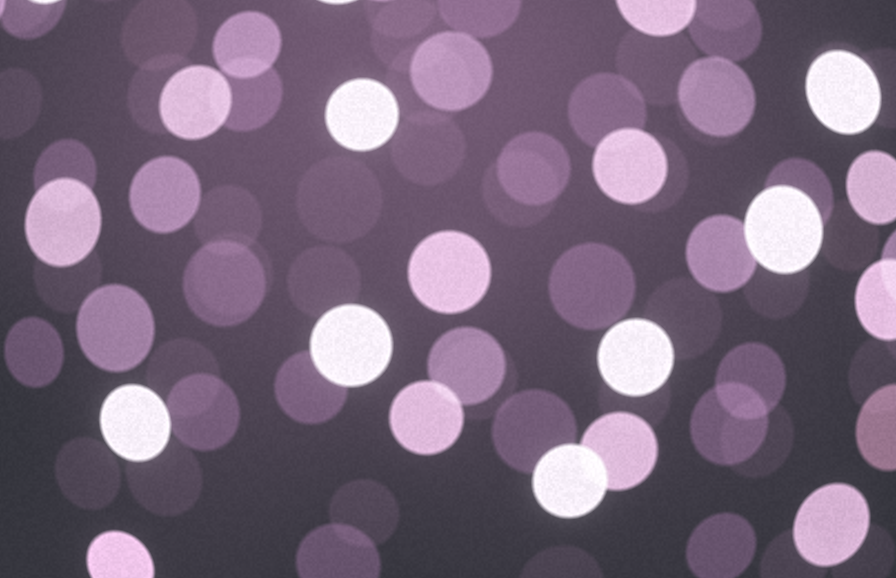
This background is drawn by a Shadertoy shader. Its source:

```glsl
const int WHITE_END = 9;      // running ends of the brightness classes
const int PINK_END  = 20;
const int MID_END   = 31;
const int FAINT_END = 51;
const int DISC_COUNT = 88;

const vec3 WHITE_LIGHT = vec3(0.96, 0.92, 0.97);
const vec3 PINK_LIGHT  = vec3(0.87, 0.67, 0.84);
const vec3 MID_LIGHT   = vec3(0.48, 0.33, 0.48);
const vec3 FAINT_LIGHT = vec3(0.22, 0.13, 0.22);
const vec3 GHOST_LIGHT = vec3(0.09, 0.055, 0.085);
const vec3 PEACH_FILTER = vec3(1.0, 0.92, 0.84);

const vec3 DARK_BACK = vec3(0.185, 0.195, 0.220);
const vec3 GLOW_BACK = vec3(0.460, 0.360, 0.465);
const vec2 GLOW_CENTRE = vec2(0.46, 0.86);   // fraction of the canvas
const vec2 GLOW_FALLOFF = vec2(1.45, 1.55);

const float DISC_RADIUS = 0.069;   // in canvas heights
const float RADIUS_SPREAD = 0.008;
const float EDGE_SOFTNESS = 0.0055;
const float LENS_SQUASH = 0.18;
const float JITTER = 0.13;
const float MARGIN = 0.07;
const float TOP_BIAS = 0.78;
const float GRAIN_SCALE = 260.0;
const float GRAIN_AMOUNT = 0.025;

float hash(vec2 p) {
    vec3 q = fract(vec3(p.xyx) * 0.1031);
    q += dot(q, q.yzx + 33.33);
    return fract((q.x + q.y) * q.z);
}

float valueNoise(vec2 p) {
    vec2 cell = floor(p), f = fract(p);
    f = f * f * (3.0 - 2.0 * f);
    vec2 e = vec2(0.0, 1.0);
    return mix(mix(hash(cell), hash(cell + e.yx), f.x),
               mix(hash(cell + e.xy), hash(cell + e.yy), f.x), f.y);
}

vec3 screenBlend(vec3 base, vec3 light) {
    return 1.0 - (1.0 - base) * (1.0 - light);
}

vec3 lightOfClass(int i) {
    if (i < WHITE_END) return WHITE_LIGHT;
    if (i < PINK_END)  return PINK_LIGHT;
    if (i < MID_END)   return MID_LIGHT;
    if (i < FAINT_END) return FAINT_LIGHT;
    return GHOST_LIGHT;
}

// Evenly spread sequence, loosened by jitter and thinned toward the bottom
vec2 discCentre(float id, float aspect) {
    vec2 u = fract(0.37 + id * vec2(0.75488, 0.56984));
    u += JITTER * (vec2(hash(vec2(id, 3.0)), hash(vec2(id, 8.0))) - 0.5);
    u = fract(u);
    u.y = pow(u.y, TOP_BIAS);
    return mix(vec2(-MARGIN), vec2(aspect, 1.0) + MARGIN, u);
}

// Signed distance to a disc narrowed along the ray from the lens axis
float discDistance(vec2 p, vec2 centre, vec2 axis, float radius) {
    vec2 ray = centre - axis;
    float reach = length(ray);
    vec2 dir = ray / max(reach, 0.001);
    vec2 v = p - centre;
    float squash = 1.0 - LENS_SQUASH * smoothstep(0.2, 0.85, reach);
    vec2 local = vec2(dot(v, dir) / squash, dot(v, vec2(-dir.y, dir.x)));
    return length(local) - radius;
}

void mainImage(out vec4 fragColor, in vec2 fragCoord) {
    float aspect = iResolution.x / iResolution.y;
    vec2 p = fragCoord / iResolution.y;
    vec2 axis = 0.5 * vec2(aspect, 1.0);
    float softness = max(EDGE_SOFTNESS, 0.75 / iResolution.y);

    // Cloudy backdrop
    vec2 q = (p - GLOW_CENTRE * vec2(aspect, 1.0)) * GLOW_FALLOFF;
    float cloud = valueNoise(p * 3.0 + 4.0) - 0.5;
    float glow = clamp(exp(-dot(q, q)) + 0.16 * cloud, 0.0, 1.0);
    vec3 color = mix(DARK_BACK, GLOW_BACK, glow);

    // Out-of-focus lights
    float grain = valueNoise(p * GRAIN_SCALE) - 0.5;
    for (int i = 0; i < DISC_COUNT; i++) {
        float id = float(i);
        float vary = hash(vec2(id, 17.0));
        float radius = DISC_RADIUS + RADIUS_SPREAD * (2.0 * vary - 1.0);
        float d = discDistance(p, discCentre(id, aspect), axis, radius);

        vec3 light = lightOfClass(i);
        if (i >= WHITE_END) {
            light *= mix(0.86, 1.12, hash(vec2(id, 29.0)));
            if (hash(vec2(id, 41.0)) < 0.1) light *= PEACH_FILTER;
        }
        float fill = 1.0 - smoothstep(-softness, softness, d);
        float rim = 1.0 + 0.06 * exp(-abs(d + 0.006) / 0.004);
        float halo = 0.13 * light.g * light.g * exp(-max(d, 0.0) / 0.018);
        float mask = max(fill * rim * (1.0 + 2.0 * GRAIN_AMOUNT * grain), halo);
        color = screenBlend(color, min(light * mask, 0.995));
    }

    color += GRAIN_AMOUNT * grain;
    fragColor = vec4(clamp(color, 0.0, 1.0), 1.0);
}
```
